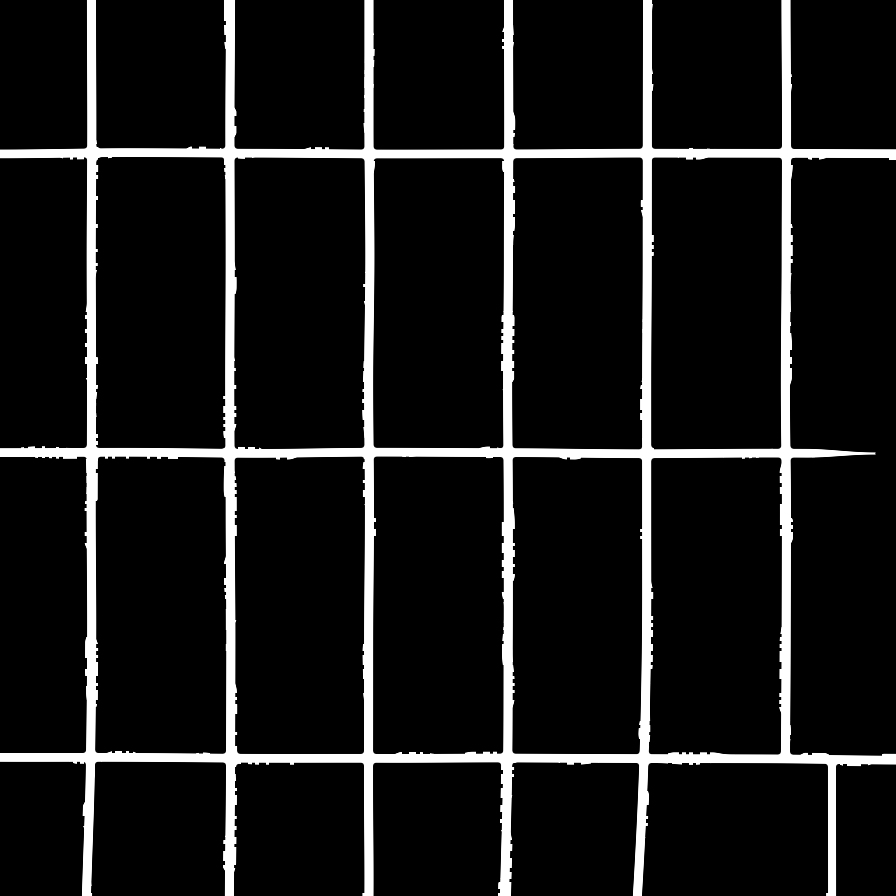
Give the GLSL for this pattern, as a Shadertoy shader.

```glsl
float hash(vec2 p) {
    return fract(sin(dot(p, vec2(127.1, 311.7))) * 43758.55);
}

float noise(float t, float seed) {
    float i = floor(t);
    return mix(hash(vec2(i, seed)), hash(vec2(i + 1.0, seed)), smoothstep(0.0, 1.0, t - i));
}

// Ragged teeth, gathered in short patches along one side of a line
float wear(float along, float side, float seed) {
    seed += side > 0.0 ? 17.0 : 43.0;
    float patches = smoothstep(0.66, 0.8, noise(along * 22.0, seed));
    float tooth = step(0.5, hash(vec2(floor(along * 256.0), seed)));
    return 0.0022 * patches * tooth;
}

float wobble(float along, float seed) {
    return 0.0016 * (noise(along * 7.0, seed) - 0.5);
}

// Six upright joints that lean slightly near the bottom
float uprights(vec2 p, float floorLine) {
    float lean[6] = float[6](0.005, 0.001, 0.001, 0.004, 0.0105, 0.002);
    float column = clamp(round((p.x - 0.1025) / 0.155), 0.0, 5.0);
    float bend = max(0.35 - p.y, 0.0) / 0.35;
    float center = 0.1022 + 0.155 * column - lean[int(column)] * bend * bend;
    float halfWidth = 0.0051;

    // The last joint is offset in the bottom row
    if (column > 4.5 && p.y < floorLine) {
        center = 0.9285;
        halfWidth = 0.0045;
    }
    float x = p.x - center - wobble(p.y, column + 3.0);
    return abs(x) - halfWidth - wear(p.y, x, column + 5.0);
}

// One level joint; the middle one tapers out before the right edge
float level(vec2 p, float row, float height) {
    float y = p.y - height - wobble(p.x, row + 71.0);
    float halfWidth = 0.0049 + wear(p.x, y, row + 91.0);
    if (row == 1.0) {
        halfWidth = mix(halfWidth, 0.0012, smoothstep(0.9, 0.975, p.x));
        return max(abs(y) - halfWidth, p.x - 0.977);
    }
    return abs(y) - halfWidth;
}

float softUnion(float a, float b) {
    float h = max(0.004 - abs(a - b), 0.0) / 0.004;
    return min(a, b) - 0.001 * h * h;
}

void mainImage(out vec4 fragColor, in vec2 fragCoord) {
    vec2 p = fragCoord / iResolution.xy;
    float floorLine = 0.1555 - 0.0035 * p.x;

    // Level joints
    float levels = 1.0;
    for (int i = 0; i < 3; i++) {
        float row = float(i);
        float height = i == 2 ? floorLine : 0.829 - 0.334 * row - 0.001 * p.x;
        levels = min(levels, level(p, row, height));
    }

    float d = softUnion(uprights(p, floorLine), levels);
    float pixel = 1.0 / iResolution.y;
    fragColor = vec4(vec3(smoothstep(0.5 * pixel, -0.5 * pixel, d)), 1.0);
}
```
